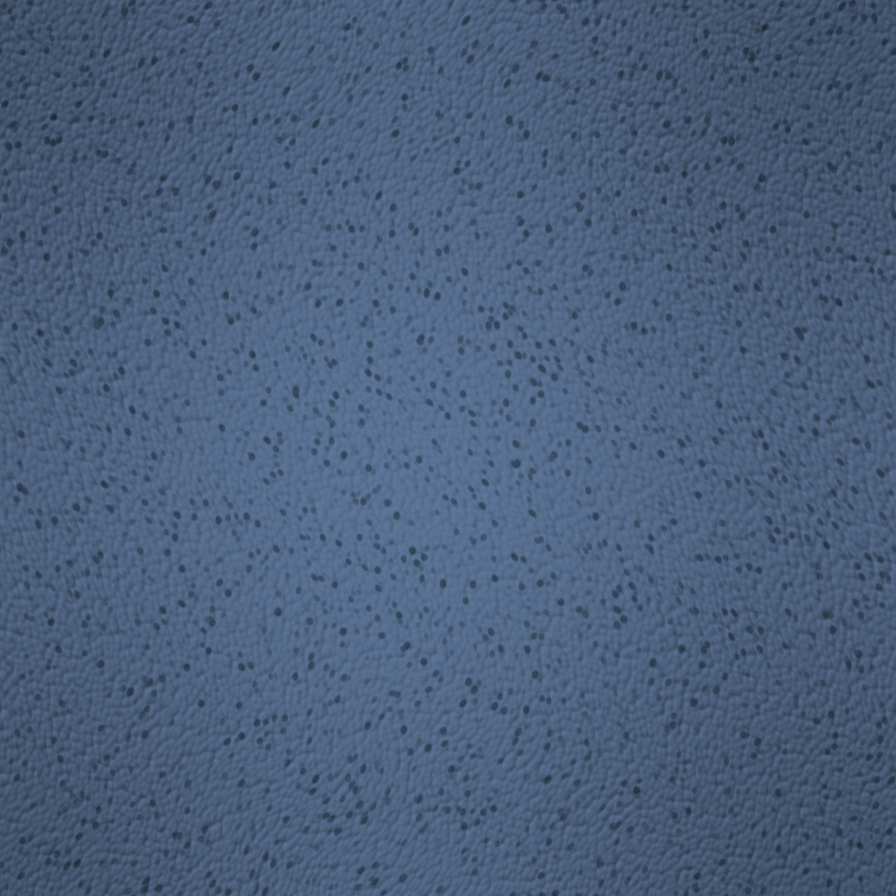
Reproduce this texture procedurally as a three.js fragment shader.

```glsl
// Blue leathery surface: fine lit bumps, scattered dark pits and a soft glow in the middle.
varying vec2 vUv;

const float TAU = 6.2831853;
const vec3 BASE_COLOR = vec3(0.300, 0.382, 0.495);
const vec3 PIT_COLOR = vec3(0.150, 0.215, 0.280);
const vec2 BUMP_CELLS = vec2(148.0, 116.0);  // whole numbers, so the noise wraps
const vec2 PIT_CELLS = vec2(96.0, 78.0);
const vec2 GLOW_CENTER = vec2(0.45, 0.48);
const vec2 GLOW_AMOUNT = vec2(0.085, 0.075);
const vec2 LIGHT_STEP = vec2(-0.22, 0.20);   // in bump cells
const float RELIEF_CENTER = 0.12;
const float RELIEF_EDGE = 0.34;
const float CAVITY = 0.10;
const float PIT_DEPTH = 0.85;
const float WARP = 0.045;

vec3 hash3(vec2 cell) {
  vec3 q = fract(cell.xyx * vec3(0.1031, 0.1030, 0.0973));
  q += dot(q, q.yxz + 33.33);
  return fract((q.xxy + q.yzz) * q.zyx);
}

// Periodic bend that slants the grain differently across the surface.
vec2 bendGrain(vec2 uv) {
  vec2 bend = vec2(-sin(TAU * uv.y), 0.6 * sin(TAU * (uv.x + 0.1)));
  vec2 ripple = 0.08 * sin(TAU * (uv.yx * 5.0 + uv * 3.0));
  return uv + WARP * (bend + ripple);
}

// Rounded bumps from wrapping cellular noise.
float bumpHeight(vec2 p) {
  vec2 cell = floor(p);
  float nearest = 2.0;
  for (int y = -1; y <= 1; y++) {
    for (int x = -1; x <= 1; x++) {
      vec2 id = cell + vec2(float(x), float(y));
      vec2 site = id + hash3(mod(id, BUMP_CELLS)).xy;
      vec2 d = p - site;
      nearest = min(nearest, dot(d, d));
    }
  }
  return 1.0 - min(nearest, 1.0);
}

// Soft oval pits: most are faint, a few are deep and wide.
float pitMask(vec2 p) {
  vec2 cell = floor(p);
  float mask = 0.0;
  for (int y = -1; y <= 1; y++) {
    for (int x = -1; x <= 1; x++) {
      vec2 id = cell + vec2(float(x), float(y));
      vec3 rnd = hash3(mod(id + 17.0, PIT_CELLS));
      float strength = rnd.z * rnd.z * rnd.z;
      float radius = mix(0.25, 0.52, strength);
      vec2 d = p - id - rnd.xy;
      d.x += 0.5 * (rnd.x - 0.5) * d.y;
      float spot = 1.0 - smoothstep(0.4 * radius, radius, length(d));
      mask = max(mask, strength * spot);
    }
  }
  return mask;
}

void main() {
  vec2 grain = bendGrain(vUv);

  // Periodic glow, bright in the middle and dim toward the corners
  vec2 wave = cos(TAU * (vUv - GLOW_CENTER));
  float glow = 1.0 + dot(GLOW_AMOUNT, wave);
  float edge = smoothstep(-0.1, 1.0, 0.5 - 0.25 * (wave.x + wave.y));

  // Side-lit relief, stronger away from the glow
  vec2 p = grain * BUMP_CELLS;
  float low = bumpHeight(p - LIGHT_STEP);
  float high = bumpHeight(p + LIGHT_STEP);
  float relief = (low - high) * mix(RELIEF_CENTER, RELIEF_EDGE, edge);
  float cavity = CAVITY * (0.5 * (low + high) - 0.75);

  float pit = PIT_DEPTH * pitMask(grain * PIT_CELLS);
  vec3 color = mix(BASE_COLOR, PIT_COLOR, pit) * glow * (1.0 + relief + cavity);
  gl_FragColor = vec4(color, 1.0);
}
```
